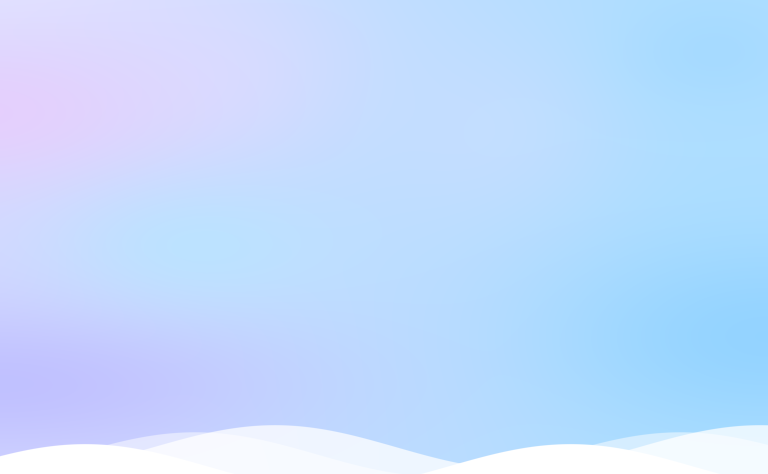
Reproduce this background procedurally as a Shadertoy shader.

```glsl
const vec3 SKY_LEFT   = vec3(0.83, 0.85, 1.00);
const vec3 SKY_MIDDLE = vec3(0.74, 0.865, 1.00);
const vec3 SKY_RIGHT  = vec3(0.68, 0.87, 1.00);

const vec3 PALE       = vec3(0.90, 0.90, 1.00);
const vec3 LILAC      = vec3(0.86, 0.86, 1.00);
const vec3 PINK       = vec3(0.90, 0.81, 0.99);
const vec3 VIOLET     = vec3(0.75, 0.75, 1.00);
const vec3 AQUA       = vec3(0.73, 0.89, 1.00);
const vec3 PERIWINKLE = vec3(0.78, 0.87, 1.00);
const vec3 AZURE      = vec3(0.56, 0.82, 1.00);
const vec3 SOFT_BLUE  = vec3(0.64, 0.85, 1.00);
const vec3 WHITE      = vec3(1.0);

const float PI          = 3.14159;
const float WAVE_PERIOD = 0.632;
const float WAVE_HEIGHT = 0.093;
const int   WAVE_COUNT  = 3;

// Crest x, crest y and opacity, from back to front
const vec3 WAVES[WAVE_COUNT] = vec3[](
    vec3(0.358, 0.103, 0.75),
    vec3(0.254, 0.088, 0.50),
    vec3(0.111, 0.063, 1.00)
);

// Blends a soft elliptical patch of colour over the base
vec3 addGlow(vec3 base, vec3 tint, vec2 uv, vec2 centre, vec2 radii, float strength) {
    vec2 d = (uv - centre) / radii;
    return mix(base, tint, strength * exp(-dot(d, d)));
}

vec3 skyColour(vec2 uv) {
    // Horizontal base gradient
    vec3 c = mix(SKY_LEFT, SKY_MIDDLE, smoothstep(0.0, 0.55, uv.x));
    c = mix(c, SKY_RIGHT, smoothstep(0.45, 0.95, uv.x));

    // Upper left
    c = addGlow(c, PALE,  uv, vec2(0.00, 1.05), vec2(0.30, 0.20), 0.80);
    c = addGlow(c, LILAC, uv, vec2(0.24, 0.84), vec2(0.24, 0.20), 0.80);
    c = addGlow(c, PINK,  uv, vec2(-0.02, 0.76), vec2(0.23, 0.16), 0.95);

    // Lower left and centre
    c = addGlow(c, VIOLET,     uv, vec2(0.00, 0.19), vec2(0.37, 0.17), 0.95);
    c = addGlow(c, AQUA,       uv, vec2(0.26, 0.48), vec2(0.19, 0.14), 0.90);
    c = addGlow(c, PERIWINKLE, uv, vec2(0.63, 0.72), vec2(0.16, 0.20), 0.70);

    // Right side
    c = addGlow(c, AZURE,     uv, vec2(1.00, 0.29), vec2(0.26, 0.20), 0.85);
    c = addGlow(c, SOFT_BLUE, uv, vec2(0.93, 0.89), vec2(0.11, 0.11), 0.75);
    return c;
}

// Height of a repeating wave whose crest lies at the given point
float waveTop(float x, vec2 crest) {
    float phase = 2.0 * PI * (x - crest.x) / WAVE_PERIOD;
    return crest.y - WAVE_HEIGHT * 0.5 * (1.0 - cos(phase));
}

void mainImage(out vec4 fragColor, in vec2 fragCoord) {
    vec2 uv = fragCoord / iResolution.xy;
    float edge = 0.75 / iResolution.y;
    vec3 colour = skyColour(uv);

    // Translucent white waves
    for (int i = 0; i < WAVE_COUNT; i++) {
        float depth = waveTop(uv.x, WAVES[i].xy) - uv.y;
        float cover = smoothstep(-edge, edge, depth);
        colour = mix(colour, WHITE, cover * WAVES[i].z);
    }

    fragColor = vec4(colour, 1.0);
}
```
